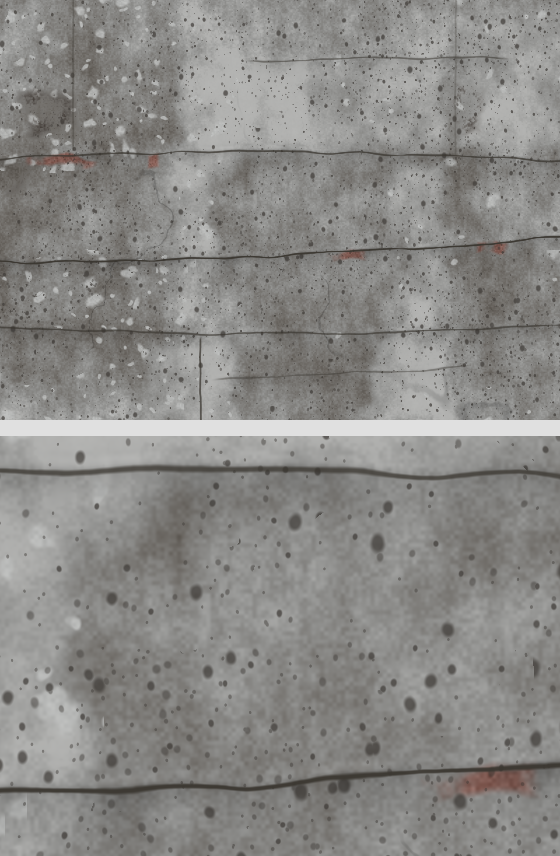
Top: the whole. Bottom: its middle third, enlarged.
Write a Shadertoy shader that draws this texture.

```glsl
// Weathered concrete wall: mottled grey panels split by thin sagging joints.
// Layered noise gives the blotches, streaks and grain; cellular scatter gives
// pits and pale flakes; joints, stains and bare red patches are laid over it.

const float BASE_TONE = 0.556;
const float PANEL_LIGHT = 0.085;
const float PANEL_DARK = 0.058;
const float CLOUD_CONTRAST = 0.27;
const float MOTTLE_CONTRAST = 0.23;
const float GRAIN_CONTRAST = 0.125;
const vec3 PIT_COLOR = vec3(0.25, 0.235, 0.22);
const vec3 JOINT_COLOR = vec3(0.23, 0.215, 0.19);
const vec3 STAIN_COLOR = vec3(0.27, 0.245, 0.225);
const vec3 FLAKE_COLOR = vec3(0.735, 0.74, 0.735);
const vec3 BRICK_COLOR = vec3(0.53, 0.37, 0.335);

// Zones as centre and half size
const vec4 LIGHT_ZONES[7] = vec4[7](
    vec4(0.75, 0.75, 0.32, 0.11), vec4(1.22, 0.81, 0.13, 0.15),
    vec4(0.47, 0.515, 0.055, 0.11), vec4(0.99, 0.52, 0.07, 0.09),
    vec4(1.01, 0.32, 0.055, 0.10), vec4(0.98, 0.09, 0.10, 0.10),
    vec4(0.46, 0.09, 0.10, 0.10));
const vec4 DARK_ZONES[6] = vec4[6](
    vec4(0.64, 0.51, 0.12, 0.115), vec4(0.19, 0.32, 0.22, 0.29),
    vec4(0.31, 0.83, 0.11, 0.20), vec4(1.22, 0.32, 0.13, 0.09),
    vec4(0.72, 0.09, 0.14, 0.08), vec4(1.09, 0.74, 0.025, 0.26));
const vec4 BRICK_ZONES[4] = vec4[4](
    vec4(0.825, 0.394, 0.045, 0.009), vec4(1.167, 0.409, 0.030, 0.015),
    vec4(0.140, 0.614, 0.085, 0.010), vec4(0.368, 0.614, 0.011, 0.014));
const vec4 STAIN_ZONES[3] = vec4[3](
    vec4(0.12, 0.726, 0.055, 0.042), vec4(0.047, 0.575, 0.008, 0.030),
    vec4(1.12, 0.745, 0.025, 0.045));

// Joint height as a quadratic in x; span as start, end, strength
const vec3 JOINT_CURVE[5] = vec3[5](
    vec3(0.622, 0.0517, -0.0417), vec3(0.375, -0.002, 0.0365),
    vec3(0.218, -0.0447, 0.0375), vec3(0.850, 0.010, 0.0), vec3(0.070, 0.050, 0.0));
const vec3 JOINT_SPAN[5] = vec3[5](
    vec3(-1.0, 3.0, 0.75), vec3(-1.0, 3.0, 0.95), vec3(-1.0, 3.0, 0.65),
    vec3(0.58, 1.22, 0.5), vec3(0.50, 1.13, 0.4));
// Upright joints: x, bottom, top, strength
const vec4 UPRIGHTS[3] = vec4[3](
    vec4(0.477, -0.1, 0.20, 0.75), vec4(0.174, 0.64, 1.1, 0.35),
    vec4(1.085, 0.63, 1.1, 0.25));

float hash(vec2 p) {
    vec3 q = fract(p.xyx * 0.1031);
    q += dot(q, q.yzx + 33.33);
    return fract((q.x + q.y) * q.z);
}

float noise(vec2 p) {
    vec2 i = floor(p), f = fract(p);
    f = f * f * (3.0 - 2.0 * f);
    return mix(mix(hash(i), hash(i + vec2(1, 0)), f.x),
               mix(hash(i + vec2(0, 1)), hash(i + vec2(1, 1)), f.x), f.y);
}

float fbm(vec2 p) {
    float sum = 0.0, amp = 0.5;
    for (int i = 0; i < 5; i++) {
        sum += amp * noise(p);
        p = mat2(1.6, 1.2, -1.2, 1.6) * p + 17.3;
        amp *= 0.5;
    }
    return sum / 0.97;
}

// Cellular spots of random size; density is the share of filled cells
float scatter(vec2 p, float scale, float density) {
    p = p * scale + 40.0;
    float mask = 0.0;
    for (int k = 0; k < 9; k++) {
        vec2 id = floor(p) + vec2(k % 3 - 1, k / 3 - 1);
        float size = hash(id + 71.7);
        float radius = mix(0.15, 0.46, size * size * size);
        vec2 centre = id + vec2(hash(id + 3.1), hash(id + 19.9));
        float spot = 1.0 - smoothstep(radius * 0.5, radius * 1.15, length(p - centre));
        mask = max(mask, spot * step(hash(id + 47.3), density));
    }
    return mask;
}

float zone(vec2 p, vec4 box, float blur) {
    vec2 d = abs(p - box.xy) - box.zw;
    return 1.0 - smoothstep(-blur, blur, max(d.x, d.y));
}

void mainImage(out vec4 fragColor, in vec2 fragCoord) {
    vec2 p = fragCoord / iResolution.y;
    vec2 warp = vec2(fbm(p * 13.0 + 5.0), fbm(p * 13.0 + 60.0)) - 0.5;
    float cloud = fbm(p * vec2(6.0, 4.5) + 8.0);
    float mottle = fbm(p * vec2(24.0, 19.0) + 31.0);
    float streak = noise(p * vec2(65.0, 5.0)) + noise(p * vec2(140.0, 11.0)) - 1.0;
    float grain = noise(p * 300.0) * 0.6 + noise(p * 150.0 + 9.0) * 0.4 - 0.5;

    // Panel tones with ragged edges
    float light = 0.0, dark = 0.0;
    for (int i = 0; i < 7; i++) light = max(light, zone(p + warp * 0.11, LIGHT_ZONES[i], 0.025));
    for (int i = 0; i < 6; i++) dark = max(dark, zone(p + warp * 0.09, DARK_ZONES[i], 0.03));
    float tone = BASE_TONE + PANEL_LIGHT * light - PANEL_DARK * dark;
    tone += CLOUD_CONTRAST * (cloud - 0.5) + MOTTLE_CONTRAST * (mottle - 0.5);
    tone += 0.032 * streak * (1.0 - 0.6 * light) + GRAIN_CONTRAST * grain * (1.0 - 0.4 * light);
    tone = min(tone, 0.69 + 0.2 * (tone - 0.69));
    vec3 color = tone + mix(vec3(0.018, 0.0, -0.022), vec3(0.002, 0.003, -0.004),
                            smoothstep(0.34, 0.60, tone));

    // Pale flakes, mostly on the left
    float flakeArea = smoothstep(0.48, 0.62, noise(p * 6.0 + 2.0)) * mix(0.65, 0.10, smoothstep(0.3, 0.6, p.x));
    color = mix(color, FLAKE_COLOR + 0.1 * grain, 0.85 * scatter(p + warp * 0.06, 26.0, flakeArea));

    // Brown stains and bare brick
    for (int i = 0; i < 3; i++)
        color = mix(color, STAIN_COLOR, zone(p + warp * 0.07, STAIN_ZONES[i], 0.02) * smoothstep(0.25, 0.7, mottle + grain * 0.4));
    for (int i = 0; i < 4; i++)
        color = mix(color, BRICK_COLOR + 0.2 * grain, zone(p + warp * 0.035, BRICK_ZONES[i], 0.005) * smoothstep(0.3, 0.6, mottle));

    // Pits in two sizes, denser on rough ground
    float rough = smoothstep(0.35, 0.65, fbm(p * 5.0 + 90.0));
    vec2 pitPos = p * vec2(1.0, 0.8) + warp * 0.01;
    float pits = max(scatter(pitPos, 65.0, 0.08 + 0.20 * rough), 0.65 * scatter(pitPos + 7.0, 125.0, 0.08 + 0.25 * rough));
    color = mix(color, PIT_COLOR, 0.72 * pits);

    // Joints with damp shadow below and a worn pale lip above
    for (int i = 0; i < 5; i++) {
        vec3 c = JOINT_CURVE[i], span = JOINT_SPAN[i];
        float h = p.y - c.x - p.x * (c.y + c.z * p.x) - 0.008 * (noise(vec2(p.x * 14.0, i)) - 0.5) - warp.y * 0.006;
        float along = span.z * smoothstep(span.x, span.x + 0.04, p.x) * (1.0 - smoothstep(span.y - 0.04, span.y, p.x));
        float wear = noise(vec2(p.x * 22.0, float(i) * 7.0 + 3.0));
        float damp = exp(-abs(h) * (h < 0.0 ? 42.0 : 120.0)) * (0.5 + 0.5 * streak + 0.4 * wear);
        color *= 1.0 - 0.25 * along * max(damp, 0.0);
        color += 0.07 * along * wear * smoothstep(0.002, 0.006, h) * (1.0 - smoothstep(0.008, 0.016, h));
        float line = 1.0 - smoothstep(0.0006, 0.0022 + 0.002 * wear, abs(h));
        color = mix(color, JOINT_COLOR, line * along * smoothstep(0.05, 0.45, wear + 0.25));
    }
    for (int i = 0; i < 3; i++) {
        vec4 u = UPRIGHTS[i];
        float line = 1.0 - smoothstep(0.0006, 0.0036, abs(p.x - u.x + warp.x * 0.006));
        color = mix(color, JOINT_COLOR, line * u.w * step(u.y, p.y) * (1.0 - smoothstep(u.z - 0.01, u.z, p.y)));
    }

    // Faint hairline cracks
    float crack = 1.0 - smoothstep(0.002, 0.014, abs(noise(p * vec2(6.0, 4.0) + warp * 0.5 + 50.0) - 0.5));
    color *= 1.0 - 0.16 * crack * smoothstep(0.5, 0.65, noise(p * 4.0 + 77.0));
    fragColor = vec4(clamp(color, 0.0, 1.0), 1.0);
}
```
